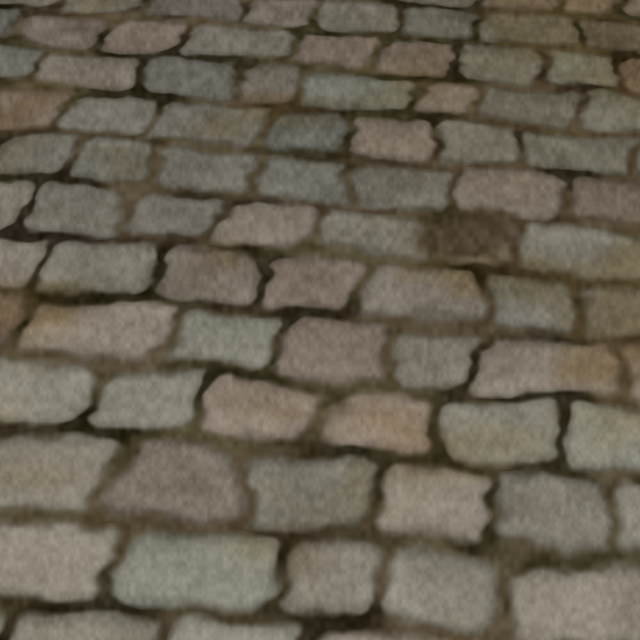
A three.js fragment shader for this texture:

```glsl
// Worn cobblestone paving in perspective, with uneven rows and earthy joints.
varying vec2 vUv;

float hash(vec2 p) {
  return fract(sin(dot(p, vec2(127.1, 311.7))) * 43758.5453);
}

float noise(vec2 p) {
  vec2 cell = floor(p);
  vec2 f = fract(p);
  f = f * f * (3.0 - 2.0 * f);
  float low = mix(hash(cell), hash(cell + vec2(1.0, 0.0)), f.x);
  float high = mix(hash(cell + vec2(0.0, 1.0)), hash(cell + vec2(1.0, 1.0)), f.x);
  return mix(low, high, f.y);
}

float fbm(vec2 p) {
  float sum = 0.0;
  float weight = 0.5;
  for (int i = 0; i < 4; i++) {
    sum += weight * noise(p);
    p = p * 2.03 + 17.3;
    weight *= 0.5;
  }
  return sum / 0.9375;
}

vec2 wobble(vec2 p) {
  return vec2(noise(p), noise(p + 43.7)) - 0.5;
}

// Position of the upright joint before a given stone
float jointAt(float column, float row) {
  return column + 0.38 * (hash(vec2(column, row)) - 0.5);
}

float roundedBox(vec2 p, vec2 halfSize, float radius) {
  vec2 q = abs(p) - halfSize + radius;
  return length(max(q, 0.0)) + min(max(q.x, q.y), 0.0) - radius;
}

void main() {
  // Ground plane: rows tilt gently and joints converge above the canvas
  float depth = 2.35 - vUv.y - 0.08 * (vUv.x - 0.5);
  vec2 ground = vec2(10.6 * (vUv.x - 1.0), 35.0) / depth;
  vec2 bent = ground + 0.22 * wobble(ground * 1.3) + 0.09 * wobble(ground * 5.0);

  // Stones of varied width in staggered rows
  float row = floor(bent.y);
  float along = bent.x + 0.5 * mod(row, 2.0) + 0.35 * hash(vec2(row, 5.0));
  float nearest = floor(along + 0.5);
  float column = nearest - 1.0 + step(jointAt(nearest, row), along);
  float left = jointAt(column, row);
  float right = jointAt(column + 1.0, row);
  vec2 id = vec2(column, row);
  float tone = hash(id + 11.0);
  float tint = hash(id + 23.0);

  // Rounded, slightly skewed outline
  vec2 local = vec2((along - 0.5 * (left + right)) * 1.8, fract(bent.y) - 0.5);
  local.y += local.x * 0.13 * (hash(id + 31.0) - 0.5);
  local.x += local.y * 0.3 * (hash(id + 37.0) - 0.5);
  float gap = 0.055 + 0.035 * hash(id + 41.0);
  vec2 halfSize = vec2(0.9 * (right - left), 0.5) - gap;
  float edge = roundedBox(local, halfSize, 0.14 + 0.12 * hash(id + 47.0));
  edge += 0.05 * (noise(ground * 9.0) - 0.5);

  // Stone face: lighter near the viewer, with streaky grain and stains
  float grain = noise(vUv * vec2(125.0, 85.0)) - 0.5;
  float fine = noise(vUv * vec2(230.0, 150.0) + 9.0) - 0.5;
  float mottle = fbm(ground * 2.6) - 0.5;
  vec3 stone = vec3(0.515, 0.488, 0.44) * (1.06 - 0.25 * vUv.y);
  stone *= 0.92 + 0.17 * tone;
  stone += mix(vec3(-0.015, 0.008, 0.008), vec3(0.018, -0.008, -0.012), tint);
  stone += 0.07 * grain + 0.045 * fine + 0.13 * mottle;
  stone *= 1.0 - 0.2 * smoothstep(-0.16, 0.02, edge);

  // Joint filling: dark gaps with patches of brown soil and moss
  float filled = smoothstep(0.35, 0.7, fbm(ground * 1.4 + 8.0) + 0.12 * vUv.x);
  vec3 soil = mix(vec3(0.165, 0.135, 0.10), vec3(0.33, 0.28, 0.215), filled);
  soil += vec3(-0.01, 0.012, -0.015) * noise(ground * 1.1 + 60.0);
  soil += 0.07 * grain + 0.08 * (noise(ground * 6.0) - 0.5);

  // Soft worn edges, more blurred where soil covers the rim
  float blur = 0.045 + 0.04 * filled;
  float face = 1.0 - smoothstep(-blur, blur, edge);

  // A sunken hollow of bare earth
  vec2 hollow = (vUv - vec2(0.735, 0.63)) / vec2(0.075, 0.05);
  float bare = 1.0 - smoothstep(0.65, 1.25, length(hollow + 0.8 * wobble(ground * 3.0)));
  face *= 1.0 - 0.85 * bare;
  soil = mix(soil, vec3(0.25, 0.20, 0.15) + 0.09 * grain, 0.7 * bare);
  vec3 color = mix(soil, stone, face);

  // Earthy film spread over parts of the paving
  float film = smoothstep(0.48, 0.75, fbm(ground * 0.75 + 21.0));
  film += 0.5 * smoothstep(0.45, 0.0, distance(vUv, vec2(0.85, 0.95)));
  color *= mix(vec3(1.0), vec3(0.92, 0.86, 0.74), clamp(film, 0.0, 1.0));

  gl_FragColor = vec4(clamp(color, 0.0, 1.0), 1.0);
}
```
